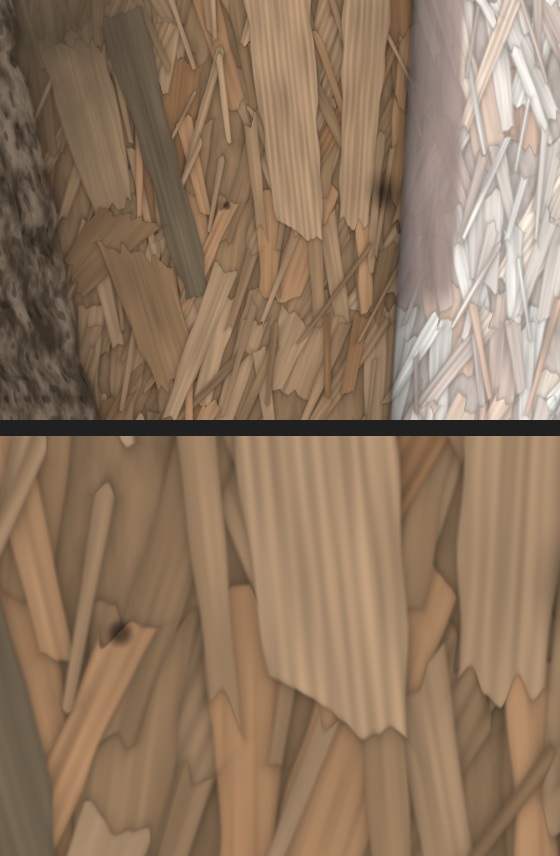
Top, the full canvas; bottom, a detail of the centre.
Write a WebGL 1 fragment shader that draws this texture.

```glsl
precision highp float;
uniform vec2 u_resolution;

const vec3 TAN_DARK = vec3(0.51, 0.405, 0.30);
const vec3 TAN_LIGHT = vec3(0.655, 0.54, 0.425);
const vec3 PALE_DARK = vec3(0.77, 0.70, 0.66);
const vec3 PALE_LIGHT = vec3(0.92, 0.92, 0.90);
const vec3 WEATHERED = vec3(0.385, 0.335, 0.27);
const vec3 MAUVE = vec3(0.64, 0.56, 0.53);
const vec3 BARK_DARK = vec3(0.23, 0.19, 0.15);
const vec3 BARK_LIGHT = vec3(0.49, 0.43, 0.365);

float hash(vec2 p) {
  return fract(sin(dot(p, vec2(127.1, 311.7))) * 43758.5453);
}

float noise(vec2 p) {
  vec2 i = floor(p), f = fract(p);
  f = f * f * (3.0 - 2.0 * f);
  return mix(mix(hash(i), hash(i + vec2(1.0, 0.0)), f.x),
             mix(hash(i + vec2(0.0, 1.0)), hash(i + 1.0), f.x), f.y);
}

float fbm(vec2 p) {
  float sum = 0.0, gain = 0.53;
  for (int i = 0; i < 4; i++) {
    sum += gain * noise(p);
    p = p * 2.1 + 7.3;
    gain *= 0.5;
  }
  return sum;
}

// One wood chip with slanted ends, fibres, optional ribs and a thin contact shadow
vec3 flake(vec3 under, vec2 p, vec2 center, float lean, vec2 size, vec3 tint, float ribs, float seed, float soft) {
  vec2 d = p - center;
  float c = cos(lean), s = sin(lean);
  vec2 q = vec2(c * d.x - s * d.y, s * d.x + c * d.y);
  if (abs(q.x) > size.x * 1.4 + 0.03 || abs(q.y) > size.y + 0.04) return under;
  float width = size.x * (1.0 + 0.25 * q.y / size.y);
  float wobble = min(0.35 * size.x, 0.012);
  float side = abs(q.x) - width + wobble * (noise(vec2(q.y * 16.0, seed)) - 0.5);
  float slant = q.x * (fract(seed * 0.37) - 0.5) * 1.6;
  float end = abs(q.y) - size.y + slant + 0.035 * noise(vec2(q.x * 80.0, seed + 3.0));
  float dist = max(side, end);
  float fibre = noise(vec2(q.x * 200.0, q.y * 9.0) + seed);
  float broad = noise(vec2(q.x * 40.0, q.y * 10.0) + seed);
  float tone = 0.88 + 0.12 * fibre + 0.14 * broad;
  tone += ribs * 0.055 * sin(q.x * 430.0 + 2.0 * broad);
  tone *= 1.0 - 0.07 * smoothstep(-0.006, 0.0, dist);
  under *= 1.0 - 0.22 * exp(-max(dist, 0.0) * 190.0);
  return mix(under, tint * tone, smoothstep(soft, -soft, dist));
}

// Jittered grid of chips, one per cell
vec3 scatter(vec3 color, vec2 p, vec2 cell, float thick, vec3 dark, vec3 light, float seed, float soft) {
  vec2 home = floor(p / cell);
  for (int j = -1; j <= 1; j++) {
    for (int i = -1; i <= 1; i++) {
      vec2 id = home + vec2(float(i), float(j));
      vec2 key = id + seed * 17.0;
      float r = hash(key), t = hash(key + 5.3), u = hash(key + 9.1);
      vec2 center = (id + 0.5 + 0.6 * (vec2(r, t) - 0.5)) * cell;
      float lean = mix(0.35, -0.1, clamp(center.y, 0.0, 1.0)) + (u - 0.5) * 0.95;
      vec2 size = cell * vec2(thick * mix(0.4, 1.0, t), mix(0.4, 0.8, r));
      float mixing = fract(r * 7.0 + u * 3.0);
      vec3 tint = mix(dark, light, mixing) * mix(vec3(1.0), vec3(1.02, 0.96, 0.91), step(0.8, t));
      color = flake(color, p, center, lean, size, tint, step(0.75, u), r * 90.0, soft);
    }
  }
  return color;
}

// Larger chips that give the board its main shapes
vec3 largeFlakes(vec3 color, vec2 p, float soft) {
  color = flake(color, p, vec2(0.22, 0.70), -0.25, vec2(0.065, 0.22), TAN_LIGHT * 0.93, 0.0, 2.0, soft);
  color = flake(color, p, vec2(0.38, 0.63), -0.27, vec2(0.04, 0.36), WEATHERED * 1.08, 0.4, 4.0, soft);
  color = flake(color, p, vec2(0.24, 0.41), 0.70, vec2(0.06, 0.11), TAN_DARK, 0.0, 6.0, soft);
  color = flake(color, p, vec2(0.37, 0.25), -0.30, vec2(0.065, 0.17), TAN_DARK * 1.06, 0.3, 8.0, soft);
  color = flake(color, p, vec2(0.47, 0.18), 0.36, vec2(0.026, 0.21), TAN_LIGHT * 0.96, 0.3, 10.0, soft);
  color = flake(color, p, vec2(0.86, 0.76), 0.06, vec2(0.05, 0.31), TAN_LIGHT * 0.94, 0.8, 12.0, soft);
  return flake(color, p, vec2(0.685, 0.76), -0.10, vec2(0.068, 0.34), TAN_LIGHT * 0.98, 1.0, 14.0, soft);
}

vec3 bark(vec2 q) {
  float ridges = fbm(vec2(q.x * 42.0, q.y * 16.0));
  float pits = smoothstep(0.58, 0.85, noise(vec2(q.x * 90.0, q.y * 40.0)));
  vec3 color = mix(BARK_DARK, BARK_LIGHT, smoothstep(0.18, 0.82, ridges));
  return color * (1.0 - 0.28 * pits);
}

void main() {
  vec2 p = gl_FragCoord.xy / u_resolution.y;
  float seam = p.x - mix(0.93, 0.985, p.y);
  float wall = smoothstep(-0.004, 0.004, seam);
  float soft = mix(0.0022, 0.0055, smoothstep(0.25, 0.55, abs(p.x - 0.6)));
  vec3 dark = mix(TAN_DARK, PALE_DARK, wall);
  vec3 light = mix(TAN_LIGHT, PALE_LIGHT, wall);

  // Stacked chips, finer towards the surface
  vec3 color = mix(dark, light, 0.3) * (0.80 + 0.3 * fbm(p * vec2(60.0, 15.0)));
  for (int k = 0; k < 5; k++) {
    float f = float(k);
    vec2 cell = mix(vec2(0.17, 0.27), vec2(0.12, 0.21), f / 4.0);
    color = scatter(color, p, cell, mix(0.36, 0.07, f / 4.0), dark, light, f + 1.0, soft);
  }
  if (seam < 0.0) color = largeFlakes(color, p, soft);

  // Grey weathering, knot and smudge on the board
  float cloud = fbm(p * vec2(9.0, 6.0));
  float stain = smoothstep(0.45, 0.1, p.x) * smoothstep(0.6, 0.9, p.y + 0.35 * (cloud - 0.5));
  color = mix(color, WEATHERED * (0.65 + 0.6 * cloud), 0.75 * stain);
  color *= 1.0 - 0.5 * smoothstep(0.014, 0.003, length(p - vec2(0.54, 0.51)));
  color *= 1.0 - 0.5 * smoothstep(0.07, 0.0, length((p - vec2(0.91, 0.54)) * vec2(1.3, 1.0)) + 0.05 * (cloud - 0.5));

  // Mauve strip and brightening on the right
  float strip = wall * smoothstep(0.135, 0.115, seam + 0.03 * (cloud - 0.5)) * smoothstep(0.24, 0.32, p.y + 0.1 * (cloud - 0.5));
  vec3 mauve = MAUVE * (0.88 + 0.25 * fbm(vec2(p.x * 40.0, p.y * 5.0)));
  color = mix(color, mauve, 0.85 * strip);
  color *= mix(1.0, mix(0.82, 1.05, smoothstep(0.0, 0.17, seam)), wall);

  // Rounded board shading and the dark seam
  float board = mix(0.85, 1.02, smoothstep(0.15, 0.55, p.x)) * mix(1.0, 0.86, smoothstep(-0.10, 0.0, seam));
  color *= mix(board, 1.0, wall);
  color *= 1.0 - 0.42 * exp(-abs(seam) * mix(90.0, 55.0, wall));

  // Bark along the left edge
  float rim = p.x - mix(0.23, 0.02, p.y) + 0.025 * (noise(vec2(p.y * 14.0, 2.0)) - 0.5);
  color *= 1.0 - 0.35 * exp(-max(rim, 0.0) * 60.0);
  color = mix(color, bark(vec2(rim, p.y)), smoothstep(0.006, -0.006, rim));
  gl_FragColor = vec4(clamp(color, 0.0, 1.0), 1.0);
}
```
